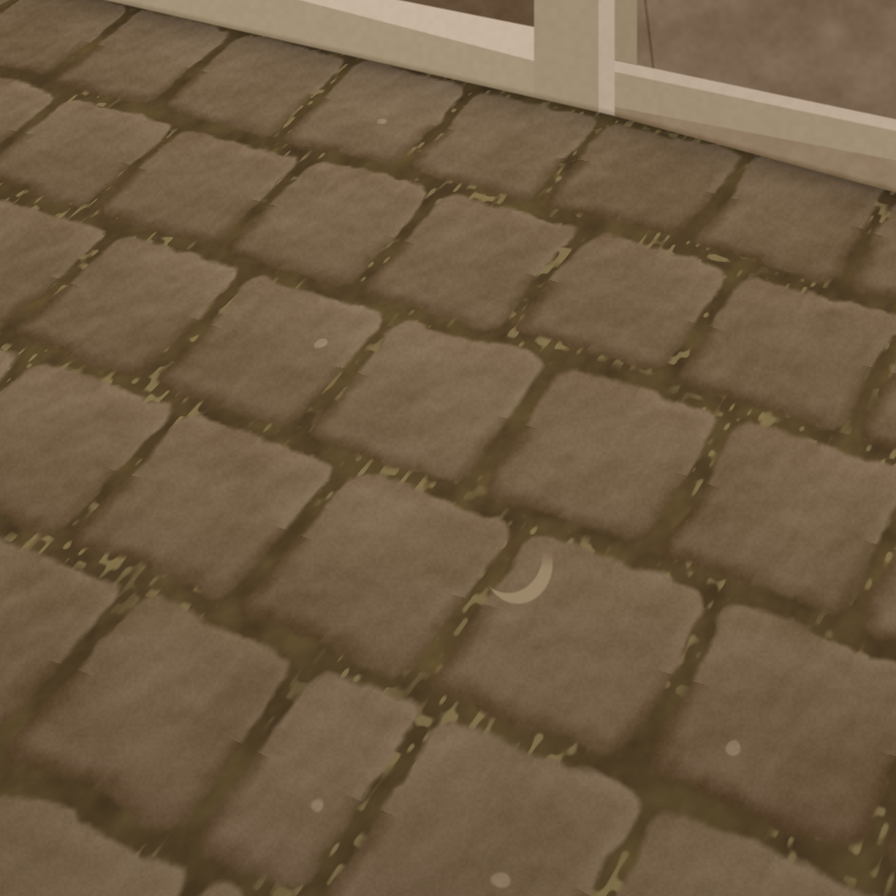
Write a three.js fragment shader that draws this texture.

```glsl
// Worn, mossy cobbles receding in perspective to a pale window frame
varying vec2 vUv;

float hash(vec2 p) {
  vec3 q = fract(p.xyx * 0.1031);
  q += dot(q, q.yzx + 33.33);
  return fract((q.x + q.y) * q.z);
}

float noise(vec2 p) {
  vec2 i = floor(p), f = fract(p);
  f = f * f * (3.0 - 2.0 * f);
  return mix(mix(hash(i), hash(i + vec2(1, 0)), f.x),
             mix(hash(i + vec2(0, 1)), hash(i + vec2(1, 1)), f.x), f.y);
}

float fbm(vec2 p) {
  float sum = 0.0, gain = 0.5;
  for (int i = 0; i < 4; i++) {
    sum += gain * noise(p);
    p = p * 2.03 + 17.1;
    gain *= 0.5;
  }
  return sum;
}

// Soft coverage of the positive side of an edge
float cover(float d) { return smoothstep(-0.0015, 0.0015, d); }

// Canvas to paving plane: stone rows step along y, stones along x
vec2 toGround(vec2 p) {
  float depth = p.y + 0.1017 * p.x + 1.1712;
  return vec2(p.x + 0.7643 * p.y - 0.8822, 1.2 * (p.y - 0.2607 * p.x - 0.0793)) / depth;
}

// Signed distance to the nearest stone; also its id and local position
float cobble(vec2 g, out vec2 id, out vec2 local) {
  g += 0.007 * (vec2(noise(g * 17.0), noise(g * 19.0 + 40.0)) - 0.5);
  float row = floor(g.y / 0.115);
  float width = 0.1355 + 0.003 * row;
  float start = 0.053 * row - 0.022;
  bool oddRow = row == 3.0;
  if (oddRow) start = g.x < 0.105 ? 0.018 : 0.105;
  float col = floor((g.x - start) / width);
  float left = start + width * col;
  // One row holds a narrow stone
  if (oddRow && start < 0.1 && col > -0.5) width = 0.087;
  id = vec2(col, row) + 50.0;
  local = g - vec2(left + 0.5 * width, (row + 0.5) * 0.115);
  vec2 size = 0.5 * vec2(width, 0.115) - 0.0045 - 0.003 * vec2(hash(id), hash(id + 9.0));
  vec2 q = abs(local) - size + 0.012;
  float d = length(max(q, 0.0)) + min(max(q.x, q.y), 0.0) - 0.012;
  return d + 0.009 * (fbm(g * 65.0) - 0.47);
}

vec3 paving(vec2 p) {
  vec2 g = toGround(p), id, local;
  float d = cobble(g, id, local);

  // Joint: dark soil, moss and dry blades
  vec3 joint = mix(vec3(0.25, 0.19, 0.12), vec3(0.41, 0.34, 0.20), fbm(g * 55.0 + 8.0));
  float blades = smoothstep(0.64, 0.88, noise(g * vec2(230.0, 140.0)));
  blades *= smoothstep(0.35, 0.65, noise(g * 24.0));
  joint = mix(joint, vec3(0.60, 0.53, 0.36), 0.65 * blades);

  // Stone face: tone per stone, broad stains, grain and small pits
  vec3 stone = vec3(0.445, 0.365, 0.272) + 0.026 * (hash(id + 3.0) - 0.5);
  stone += 0.075 * (fbm(g * 16.0 + id * 3.0) - 0.47);
  float relief = fbm(g * 48.0) - fbm(g * 48.0 + vec2(0.25, 0.3));
  stone += 0.09 * relief + 0.025 * (noise(p * 330.0) - 0.5);
  stone -= 0.5 * local.y * vec3(0.9, 0.9, 0.8);
  stone += 0.02 * smoothstep(0.5, 0.0, length(p - vec2(0.45, 0.3)));

  // Worn rims: lit at the far edge, shaded at the near edge
  float rim = smoothstep(-0.013, 0.0, d);
  stone += rim * (local.y < 0.0 ? 0.025 : -0.06);
  stone -= 0.03 * rim * step(local.x, 0.0);

  // Occasional pale chips
  vec2 chipAt = (vec2(hash(id + 21.0), hash(id + 31.0)) - 0.5) * vec2(0.09, 0.07);
  float chip = length((local - chipAt) * vec2(1.0, 1.3)) + 0.004 * noise(g * 150.0);
  stone += 0.11 * step(0.8, hash(id + 13.0)) * smoothstep(0.0075, 0.005, chip);

  vec3 color = mix(stone, joint, smoothstep(-0.0025, 0.0025, d));

  // Broken corner with a bright crescent lip
  vec2 c = p - vec2(0.578, 0.628);
  float outer = length(c * vec2(1.0, 0.85)) - 0.039;
  float lip = cover(-outer) * cover(length((c + vec2(0.011, 0.012)) * vec2(1.0, 0.85)) - 0.039);
  return mix(color, vec3(0.63, 0.55, 0.43), 0.8 * lip * smoothstep(-0.015, 0.01, c.y));
}

vec3 windowFrame(vec2 p, float base) {
  vec3 face = vec3(0.62, 0.55, 0.45), sill = vec3(0.77, 0.70, 0.62);
  vec3 glass = vec3(0.47, 0.39, 0.31) + 0.12 * (fbm(p * 28.0) - 0.47);
  glass -= 0.09 * smoothstep(0.003, 0.0, abs(p.x - 0.72 - 0.12 * p.y));

  // Left pane, sloping sill and lower beam
  vec3 leftSide = mix(glass - 0.08, sill, cover(p.y - 0.03 - 0.2 * (p.x - 0.596)));
  leftSide = mix(leftSide, face + 0.02, cover(p.y - 0.068 - 0.26 * (p.x - 0.596)));

  // Right pane, lit rail and plinth
  float rail = p.y - 0.068 - 0.21 * (p.x - 0.69);
  vec3 rightSide = mix(glass, mix(sill - 0.04, face, cover(rail - 0.013)), cover(rail));
  vec3 plinth = vec3(0.56, 0.48, 0.38) + 0.07 * (fbm(p * 45.0) - 0.47);
  rightSide = mix(rightSide, plinth, cover(p.y - 0.12 - 0.19 * (p.x - 0.69)));

  // Post with a lit side and a recessed stile
  vec3 color = mix(leftSide, face, cover(p.x - 0.596));
  color = mix(color, sill - 0.06, cover(p.x - 0.668));
  vec3 stile = mix(face - 0.035, rightSide, cover(max(p.x - 0.711, rail)));
  color = mix(color, stile, cover(p.x - 0.686));
  return color - 0.10 * smoothstep(0.008, 0.0, base - p.y) + 0.018 * (noise(p * 160.0) - 0.5);
}

void main() {
  vec2 p = vec2(vUv.x, 1.0 - vUv.y);
  float base = 0.128 + (p.x - 0.68) * (p.x < 0.68 ? 0.227 : 0.272);
  float below = p.y - base;
  vec3 ground = paving(p) * (1.0 - 0.35 * exp(-max(below, 0.0) * 70.0));
  ground *= 1.02 - 0.06 * smoothstep(0.5, 1.0, p.y);
  gl_FragColor = vec4(mix(windowFrame(p, base), ground, cover(below)), 1.0);
}
```
